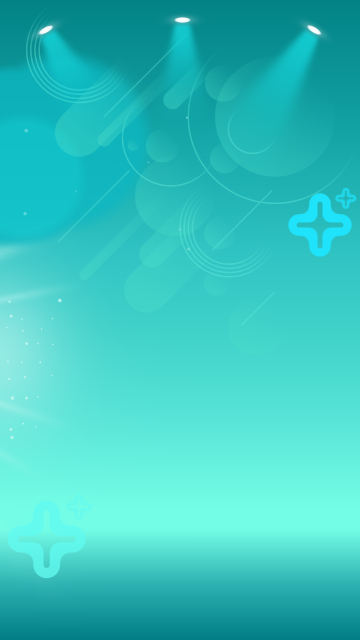
Reproduce this background procedurally as a WebGL 2 fragment shader.

```glsl
#version 300 es
precision highp float;

uniform vec2 u_resolution;
out vec4 fragColor;

// The canvas is HEIGHT units tall and 4.32 units wide.
const float HEIGHT = 7.68;
const vec2 DIAGONAL = vec2(0.7071);

const float STOP_Y[9] = float[](0.0, 0.65, 1.33, 1.6, 2.7, 3.7, 4.7, 6.2, 7.68);
const vec3 STOP_COLOR[9] = vec3[](
    vec3(0.0, 0.49, 0.52), vec3(0.17, 0.69, 0.69), vec3(0.45, 0.99, 0.90),
    vec3(0.45, 0.99, 0.90), vec3(0.34, 0.89, 0.84), vec3(0.25, 0.82, 0.79),
    vec3(0.18, 0.76, 0.76), vec3(0.07, 0.63, 0.64), vec3(0.01, 0.51, 0.52));

const vec3 MINT = vec3(0.30, 0.87, 0.79);
const vec3 BLOB_CYAN = vec3(0.05, 0.72, 0.76);
const vec3 BEAM_CYAN = vec3(0.08, 0.83, 0.85);
const vec3 PLUS_CYAN = vec3(0.12, 0.89, 0.98);
const vec3 PLUS_PALE = vec3(0.38, 0.98, 0.94);
const vec3 LIGHT = vec3(0.78, 0.97, 0.95);

const vec2 RAY_SOURCE = vec2(-2.4, 3.63);
const float BEAM_SPREAD = 0.2;
const float RING_GAP = 0.05;
const float DOT_CELL = 0.19;

// x, y, tilt, beam length
const vec4 LAMPS[3] = vec4[](vec4(0.55, 7.32, 0.5, 0.75),
    vec4(2.19, 7.44, 0.0, 0.75), vec4(3.77, 7.32, -0.55, 1.15));
// x, y, radius
const vec3 DISCS[9] = vec3[](vec3(3.30, 6.28, 0.72), vec3(2.10, 5.33, 0.48),
    vec3(1.95, 5.93, 0.20), vec3(2.68, 6.68, 0.22), vec3(2.70, 5.78, 0.18),
    vec3(2.64, 4.88, 0.19), vec3(2.60, 4.28, 0.15), vec3(3.07, 3.75, 0.33),
    vec3(1.60, 5.94, 0.07));
// x, y, radius, length
const vec4 CAPSULES[6] = vec4[](vec4(0.95, 6.09, 0.29, 1.0), vec4(1.25, 6.0, 0.08, 1.2),
    vec4(2.07, 6.48, 0.11, 0.6), vec4(1.83, 4.63, 0.16, 0.8),
    vec4(1.76, 4.20, 0.27, 1.1), vec4(1.01, 4.38, 0.06, 1.4));
// x, y, inner radius, ring count
const vec4 RINGS[5] = vec4[](vec4(0.95, 7.08, 0.48, 4.0), vec4(2.75, 4.95, 0.44, 4.0),
    vec4(3.30, 6.28, 1.04, 1.0), vec4(2.05, 6.03, 0.58, 1.0), vec4(3.03, 6.13, 0.29, 1.0));
// x, y, length
const vec3 LINES[4] = vec3[](vec3(1.25, 6.28, 1.4), vec3(2.9, 3.78, 0.55),
    vec3(2.55, 4.68, 1.0), vec3(0.7, 4.78, 1.2));
// angle, width, strength, reach
const vec4 RAYS[5] = vec4[](vec4(0.40, 0.035, 0.38, 3.3), vec4(0.185, 0.018, 0.34, 3.3),
    vec4(-0.32, 0.018, 0.36, 3.3), vec4(-0.525, 0.018, 0.32, 3.2), vec4(-0.78, 0.05, 0.12, 4.6));

float pixel;

float cover(float d) { return smoothstep(pixel, -pixel, d); }

float hairline(float d) { return smoothstep(0.016, 0.002, abs(d)); }

vec2 hash2(vec2 c) {
    return fract(sin(vec2(dot(c, vec2(127.1, 311.7)), dot(c, vec2(269.5, 183.3)))) * 43758.5);
}

// Outlined plus: two bars blended with a smooth minimum
float plusShape(vec2 q, float scale) {
    q = abs(q / scale);
    float a = length(vec2(max(q.x - 0.25, 0.0), q.y));
    float b = length(vec2(q.x, max(q.y - 0.25, 0.0)));
    float h = max(0.12 - abs(a - b), 0.0) / 0.12;
    float d = min(a, b) - h * h * 0.03 - 0.08;
    return cover((abs(d) - 0.05) * scale);
}

// Scattered specks, one per cell
float specks(vec2 p, float cell, float density) {
    vec2 id = floor(p / cell);
    vec2 rnd = hash2(id);
    float radius = mix(0.007, 0.021, rnd.x * rnd.x);
    float d = length(p - (id + 0.2 + 0.6 * rnd) * cell) - radius;
    return cover(d) * step(hash2(id + 17.0).x, density);
}

void main() {
    vec2 p = gl_FragCoord.xy / u_resolution.y * HEIGHT;
    pixel = 0.75 * HEIGHT / u_resolution.y;

    // Vertical gradient
    vec3 color = STOP_COLOR[0];
    for (int i = 1; i < 9; i++)
        color = mix(color, STOP_COLOR[i], clamp((p.y - STOP_Y[i - 1]) / (STOP_Y[i] - STOP_Y[i - 1]), 0.0, 1.0));

    // White glow and rays from the left
    vec2 glow = (p - vec2(-0.1, 3.45)) / vec2(0.85, 0.95);
    color = mix(color, LIGHT, 0.6 * exp(-dot(glow, glow)));
    vec2 fromSource = p - RAY_SOURCE;
    for (int i = 0; i < 5; i++) {
        float off = (atan(fromSource.y, fromSource.x) - RAYS[i].x) / RAYS[i].y;
        color = mix(color, LIGHT, RAYS[i].z * exp(-off * off) * smoothstep(RAYS[i].w + 0.3, 2.3, length(fromSource)));
    }

    // Soft cyan blobs
    float blob = max(smoothstep(1.15, 0.9, length(p - vec2(0.75, 5.98))),
                     smoothstep(1.14, 0.98, length(p - vec2(0.2, 5.8))));
    color = mix(color, BLOB_CYAN, 0.75 * blob);
    color = mix(color, BEAM_CYAN, 0.4 * smoothstep(0.8, 0.62, length(p - vec2(0.28, 5.55))));

    // Fading discs and diagonal capsules
    for (int i = 0; i < 9; i++) {
        vec2 q = p - DISCS[i].xy;
        float fade = clamp(0.5 - 0.55 * dot(q, DIAGONAL) / DISCS[i].z, 0.0, 1.0);
        color = mix(color, MINT, 0.32 * fade * cover(length(q) - DISCS[i].z));
    }
    for (int i = 0; i < 6; i++) {
        vec2 q = p - CAPSULES[i].xy;
        float t = clamp(dot(q, DIAGONAL), 0.0, CAPSULES[i].w);
        color = mix(color, MINT, 0.38 * (1.0 - t / CAPSULES[i].w) * cover(length(q - t * DIAGONAL) - CAPSULES[i].z));
    }

    // Thin arcs and lines
    float strokes = 0.0;
    for (int i = 0; i < 5; i++) {
        vec2 q = p - RINGS[i].xy;
        float r = length(q);
        float k = clamp(round((r - RINGS[i].z) / RING_GAP), 0.0, RINGS[i].w - 1.0);
        float facing = smoothstep(-0.4, 0.8, dot(q, vec2(-0.6, -0.8)) / max(r, 0.01));
        strokes = max(strokes, facing * hairline(r - RINGS[i].z - k * RING_GAP));
    }
    for (int i = 0; i < 4; i++) {
        vec2 q = p - LINES[i].xy;
        float t = clamp(dot(q, DIAGONAL), 0.0, LINES[i].z);
        strokes = max(strokes, 0.8 * hairline(length(q - t * DIAGONAL)));
    }
    color = mix(color, vec3(0.4, 0.93, 0.86), 0.4 * strokes);

    // Spotlights
    for (int i = 0; i < 3; i++) {
        vec2 q = p - LAMPS[i].xy;
        vec2 side = vec2(cos(LAMPS[i].z), sin(LAMPS[i].z));
        float across = dot(q, side), along = dot(q, vec2(side.y, -side.x));
        float w = across / (0.09 + BEAM_SPREAD * max(along, 0.0)), l = along / LAMPS[i].w;
        color = mix(color, BEAM_CYAN, 0.85 * exp(-w * w * w * w - l * l) * smoothstep(0.0, 0.1, along));
        float lamp = length(vec2(across / 0.10, along / 0.035));
        color = mix(color, vec3(1.0), 0.35 * exp(-lamp * lamp * 0.5) + 0.65 * smoothstep(1.1, 0.7, lamp));
    }

    // Drifting specks
    float cluster = smoothstep(1.0, 0.1, p.x) * smoothstep(1.05, 0.5, abs(p.y - 3.3));
    color = mix(color, LIGHT, 0.8 * specks(p, DOT_CELL, 0.75 * cluster));
    float sparse = smoothstep(3.5, 4.5, p.y) * smoothstep(7.3, 6.5, p.y) * smoothstep(3.3, 2.6, p.x);
    color = mix(color, LIGHT, 0.4 * specks(p, 0.4, 0.18 * sparse));

    // Outlined pluses
    color = mix(color, PLUS_CYAN, plusShape(p - vec2(3.84, 4.98), 1.0));
    color = mix(color, PLUS_CYAN, 0.75 * plusShape(p - vec2(4.15, 5.3), 0.33));
    color = mix(color, PLUS_PALE, 0.8 * plusShape(p - vec2(0.56, 1.21), 1.23));
    color = mix(color, PLUS_PALE, 0.6 * plusShape(p - vec2(0.95, 1.6), 0.4));

    fragColor = vec4(color, 1.0);
}
```
